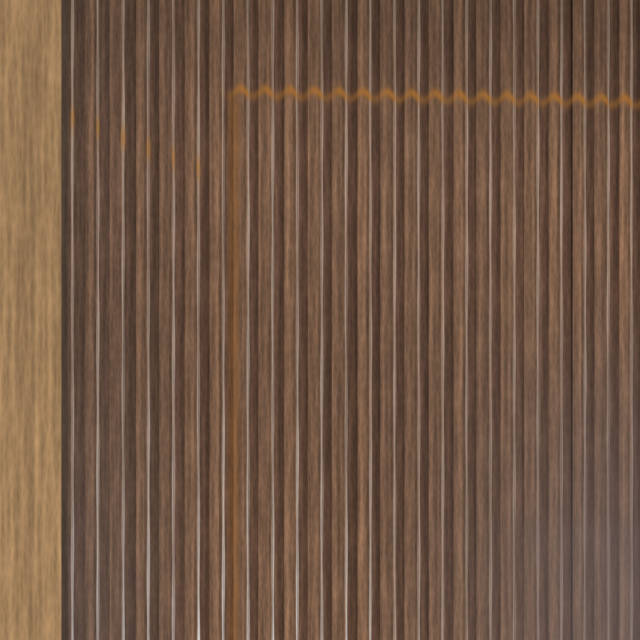
A Shadertoy shader for this texture:

```glsl
float hash(vec2 p) {
    return fract(sin(dot(p, vec2(41.3, 289.1))) * 4375.85);
}

// Distance to the nearest scattered cell point
float cellular(vec2 p) {
    vec2 cell = floor(p), local = fract(p);
    float nearest = 2.0;
    for (int y = -1; y <= 1; y++)
        for (int x = -1; x <= 1; x++) {
            vec2 g = vec2(x, y);
            vec2 point = g + vec2(hash(cell + g), hash(cell + g + 57.0));
            nearest = min(nearest, length(point - local));
        }
    return nearest;
}

// Stretched pores plus fine upright fibres, centred on zero
float woodGrain(vec2 p) {
    float pores = cellular(p * vec2(150.0, 13.0)) + 0.6 * cellular(p * vec2(240.0, 70.0) + 9.0);
    float fibres = sin(p.x * 410.0 + 2.0 * sin(p.y * 5.0)) + 0.7 * sin(p.x * 673.0 + sin(p.y * 9.0 + p.x * 60.0));
    return (pores - 0.75) * 0.8 + fibres * 0.13;
}

float band(float d, float halfWidth, float soft) {
    return 1.0 - smoothstep(halfWidth - soft, halfWidth + soft, abs(d));
}

void mainImage(out vec4 fragColor, in vec2 fragCoord) {
    vec2 uv = fragCoord / iResolution.xy;
    float pixel = 1.0 / iResolution.x;
    float grain = woodGrain(uv);

    // Slat coordinate: the pitch tightens slightly to the right
    float d = uv.x - 0.1133;
    float u = d * (25.135 + 1.36 * d);
    float soft = 26.0 * pixel * 0.8;
    float id = floor(u), f = u - id;
    float tone = hash(vec2(id, 3.0));
    float leftSide = 1.0 - smoothstep(0.12, 0.36, uv.x);

    // Recessed groove, darkest beside the raised face
    vec3 groove = mix(vec3(0.37, 0.275, 0.22), vec3(0.29, 0.21, 0.165), smoothstep(0.1, 0.42, f));
    groove = mix(groove, vec3(0.36, 0.28, 0.235), leftSide * 0.7);
    groove *= 0.93 + 0.16 * hash(vec2(id, 8.0));

    // Raised face with its own tone per slat
    vec3 face = mix(vec3(0.44, 0.335, 0.265), vec3(0.52, 0.39, 0.30), 0.25 + 0.65 * tone);
    face = mix(face, vec3(0.41, 0.32, 0.265), leftSide * 0.45);
    face *= 0.96 + 0.06 * sin(f * 14.0 + tone * 6.0);
    float start = 0.43 + 0.08 * (tone - 0.5) + 0.07 * leftSide;
    vec3 color = mix(groove, face, smoothstep(start - soft, start + soft, f));
    color *= 1.0 - 0.14 * band(f - 0.88, 0.05, soft);
    color *= 1.0 + 0.3 * grain;

    // Pale edge line, brighter toward the floor
    float edge = f - step(0.5, f) + 0.012 * sin(uv.y * 31.0 + id * 2.3);
    float glint = exp(-uv.y * 4.0) * (1.0 - smoothstep(0.4, 0.75, uv.x));
    vec3 edgeColor = mix(vec3(0.59, 0.51, 0.455), vec3(0.72, 0.70, 0.69), glint);
    float wear = 0.78 + 0.22 * sin(uv.y * 7.0 + id * 4.1);
    color = mix(color, edgeColor * (1.0 + 0.12 * grain), band(edge, 0.055, soft) * wear);

    // Thin panel seam
    color *= 1.0 - 0.6 * band(uv.x - 0.8935, 0.0012, pixel);

    // Broad shading: darker top, cool reflected haze at lower right
    color *= 1.04 - 0.12 * smoothstep(0.7, 1.0, uv.y) + 0.03 * sin(uv.y * 8.0 + uv.x * 3.0);
    float haze = smoothstep(0.55, 1.0, uv.x) * (1.0 - smoothstep(0.12, 0.62, uv.y));
    haze *= 0.8 + 0.2 * smoothstep(0.21, 0.16, uv.y);
    color = mix(color, vec3(0.44, 0.40, 0.41), haze * 0.5);
    float coolCorner = leftSide * (1.0 - smoothstep(0.0, 0.6, uv.y));
    color = mix(color, vec3(0.38, 0.34, 0.33), coolCorner * 0.25);

    // Amber light strip, bent by each slat, with a vertical reflection
    vec3 amber = vec3(0.66, 0.43, 0.19);
    float stripY = 0.856 - 0.024 * (uv.x - 0.36) + 0.006 * sin(6.2832 * f + 3.6);
    float strip = exp(-pow((uv.y - stripY) / 0.0075, 2.0)) * smoothstep(0.34, 0.37, uv.x);
    color = mix(color, amber, strip * (0.4 + 0.4 * smoothstep(0.3, 0.8, f)));
    float column = band(uv.x - 0.365, 0.008, 0.005) * (1.0 - smoothstep(0.83, 0.87, uv.y));
    color = mix(color, vec3(0.55, 0.36, 0.19), column * (0.48 + 0.2 * grain));
    float fleckY = 0.815 - 0.4 * (uv.x - 0.115);
    float fleck = exp(-pow((uv.y - fleckY) / 0.018, 2.0)) * band(edge, 0.08, 0.06);
    color = mix(color, amber, fleck * 0.6 * (1.0 - smoothstep(0.31, 0.33, uv.x)));

    // Shadowed reveal and flat plank on the left
    color = mix(color, vec3(0.27, 0.225, 0.19) * (1.0 + 0.2 * grain), 0.8 * (1.0 - smoothstep(0.104, 0.109, uv.x)));
    vec3 plank = vec3(0.63, 0.50, 0.355) * (1.0 + 0.24 * woodGrain(uv * vec2(0.8, 0.7) + 4.0));
    plank *= 0.98 + 0.035 * sin(uv.x * 95.0 + sin(uv.y * 4.0)) + 0.03 * sin(uv.y * 5.0 + 1.0);
    color = mix(plank, color, smoothstep(0.096 - pixel, 0.096 + pixel, uv.x));

    fragColor = vec4(clamp(color, 0.0, 1.0), 1.0);
}
```
